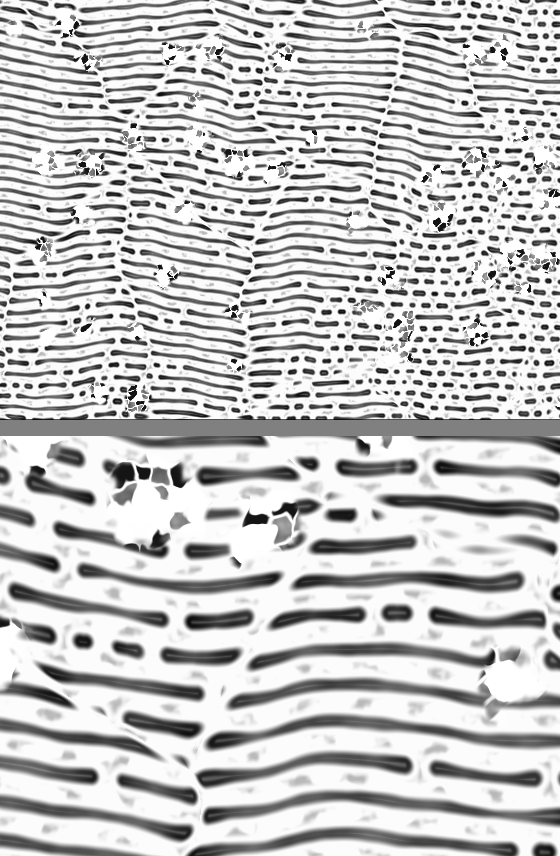
Top: the whole. Bottom: its middle third, enlarged.
A Shadertoy shader for this texture:

```glsl
#define ROWS 35.0         // stripe rows per canvas height
#define COLS 28.0         // possible breaks per canvas height
#define LINE_RADIUS 0.15  // half thickness, in rows
#define END_RADIUS 0.21   // half thickness at the stripe ends
#define GAP 0.24          // half width of a break, in rows
#define EDGE 0.10         // softness of the ink edge, in rows
#define WARP 0.55         // waviness of the stripes, in rows
#define DOMAINS vec2(3.4, 2.0)
#define DEFECTS 11.0      // defect grid cells per canvas height
#define FACETS 62.0       // facet cells per canvas height

float hash(vec2 p) {
    vec3 q = fract(p.xyx * 0.1031);
    q += dot(q, q.yzx + 33.33);
    return fract((q.x + q.y) * q.z);
}

// Layered, rotated sines, roughly -1 to 1
float waves(vec2 p) {
    float sum = 0.0, amp = 0.5;
    for (int i = 0; i < 4; i++) {
        sum += amp * sin(p.x + 1.3 * sin(p.y));
        p = mat2(1.2, 1.1, -1.1, 1.2) * p + 2.0;
        amp *= 0.6;
    }
    return sum;
}

// Cellular noise: nearest and second distance, then the nearest cell id
vec4 cellular(vec2 p) {
    vec2 base = floor(p), id = base;
    float near = 9.0, second = 9.0;
    for (int j = -1; j <= 1; j++)
    for (int i = -1; i <= 1; i++) {
        vec2 c = base + vec2(i, j);
        vec2 site = c + 0.15 + 0.7 * vec2(hash(c + 7.0), hash(c + 53.0));
        float dist = length(p - site);
        if (dist < near) { second = near; near = dist; id = c; }
        else second = min(second, dist);
    }
    return vec4(near, second, id);
}

// Chance of a break: long lines at upper left, dots at lower right
float breakChance(vec2 p) {
    float trend = 1.1 * (p.x - 0.72) - 0.9 * (p.y - 0.5);
    return mix(0.07, 0.9, smoothstep(-0.4, 0.9, trend + 0.8 * waves(p * 6.0)));
}

// x: signed distance to the broken stripes, y: distance to a stripe end (rows)
vec2 stripes(vec2 p) {
    // Domains with their own phase and tilt
    vec4 dom = cellular(p * DOMAINS + 0.12 * waves(p * 13.0));
    float tilt = mix(-0.02, 0.17, hash(dom.zw + 91.0)) * smoothstep(-0.3, 0.5, p.x + 0.5 - p.y * 0.5);
    float localX = p.x - (dom.z + 0.5) / DOMAINS.x;
    float v = ROWS * (p.y + tilt * localX) + WARP * waves(p * vec2(12.0, 4.0))
            + hash(dom.zw + 17.0);
    float row = floor(v);
    float across = fract(v) - 0.5;

    // Distance to the nearest break along the row
    float shift = 0.5 * mod(row, 2.0) + 0.3 * hash(vec2(row, 5.0));
    float u = p.x * COLS + shift;
    float along = (dom.y - dom.x) * 0.5 / DOMAINS.x * ROWS + 0.12;
    for (int i = -2; i <= 3; i++) {
        float slot = floor(u) + float(i);
        vec2 key = vec2(slot, row) + dom.zw * 61.0 + 200.0;
        float pos = slot + 0.35 * (hash(key + 31.0) - 0.5);
        if (hash(key) < breakChance(vec2(slot / COLS, row / ROWS)))
            along = min(along, abs(u - pos) * ROWS / COLS);
    }

    // Capsules with swollen ends
    float radius = mix(END_RADIUS, LINE_RADIUS, smoothstep(0.4, 1.3, along));
    radius += 0.05 * waves(p * 45.0);
    float cap = max(GAP + END_RADIUS - along, 0.0);
    return vec2(length(vec2(cap, across)) - radius, along);
}

// Bright torn patches with grey facets and black pits
float addDefects(float tone, vec2 p) {
    vec4 spot = cellular(p * DEFECTS);
    float chance = 0.24 + 0.22 * waves(spot.zw * 0.6);
    if (hash(spot.zw + 11.0) > chance) return tone;
    float size = mix(0.2, 0.42, hash(spot.zw + 23.0));
    float rim = spot.x - size - 0.14 * waves(p * 85.0);
    float inside = 1.0 - smoothstep(-0.06, 0.06, rim);

    vec4 facet = cellular(p * FACETS + 0.4 * waves(p * 110.0));
    float kind = hash(facet.zw + 3.0);
    float body = smoothstep(0.06, 0.3, facet.y - facet.x);
    float ink = kind < 0.17 ? 0.08 : kind < 0.45 ? 0.5 + 0.15 * waves(p * 160.0) : 1.0;
    return mix(tone, mix(1.0, ink, body), inside);
}

void mainImage(out vec4 fragColor, in vec2 fragCoord) {
    vec2 p = fragCoord / iResolution.y;
    float soft = max(EDGE, 0.8 * ROWS / iResolution.y);
    vec2 s = stripes(p);

    // Pale ground, mottled between the stripes
    float mottle = smoothstep(0.1, 0.9, waves(p * 130.0));
    float ground = 0.99 - 0.27 * mottle * smoothstep(0.12, 0.32, s.x);

    // Ink: dark ends, greyer middles, lighter cores
    float ink = mix(0.14, 0.33, smoothstep(0.3, 1.5, s.y));
    ink += 0.1 * waves(p * 60.0) + 0.2 * smoothstep(-0.13, -0.23, s.x);
    float tone = mix(ink, ground, smoothstep(-soft, soft, s.x));

    tone = addDefects(tone, p);
    tone *= mix(0.3, 1.0, smoothstep(0.001, 0.003, p.y)); // dark lower border
    fragColor = vec4(vec3(clamp(tone, 0.0, 1.0)), 1.0);
}
```
